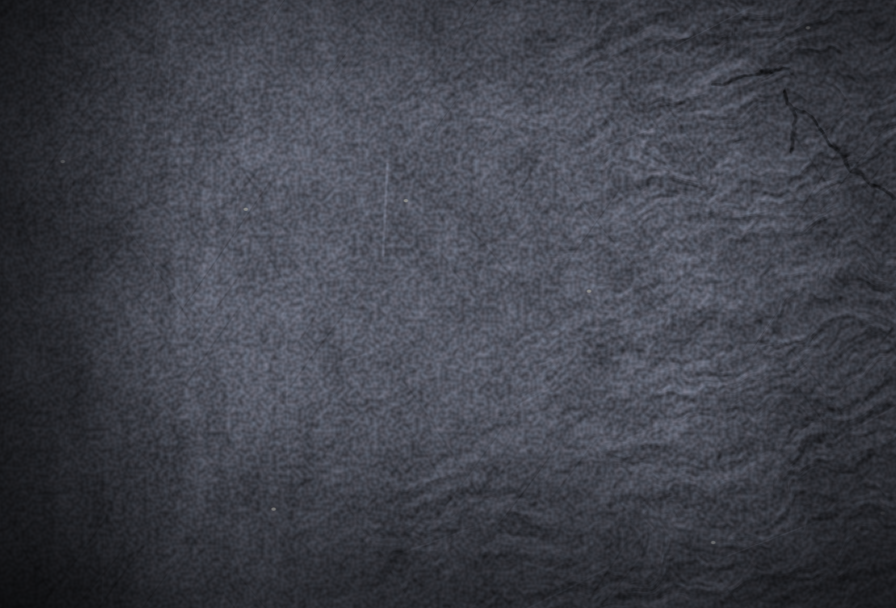
A Shadertoy shader for this texture:

```glsl
float hash(vec2 p) {
    p = fract(p * vec2(0.1031, 0.1137));
    p += dot(p, p.yx + 33.33);
    return fract((p.x + p.y) * p.x * 7.13);
}

vec2 gradientAt(vec2 cell) {
    float angle = 6.2832 * hash(cell + 71.0);
    return vec2(cos(angle), sin(angle));
}

float noise(vec2 p) {
    vec2 i = floor(p), f = p - i;
    vec2 u = f * f * f * (f * (f * 6.0 - 15.0) + 10.0);
    vec2 e = vec2(1, 0);
    float low = mix(dot(gradientAt(i), f), dot(gradientAt(i + e), f - e), u.x);
    float high = mix(dot(gradientAt(i + e.yx), f - e.yx), dot(gradientAt(i + 1.0), f - 1.0), u.x);
    return 1.4 * mix(low, high, u.y);
}

float fbm(vec2 p) {
    float sum = 0.0, amp = 0.5;
    for (int i = 0; i < 4; i++) {
        sum += amp * noise(p);
        p = mat2(1.6, 1.2, -1.2, 1.6) * p + 17.3;
        amp *= 0.5;
    }
    return sum;
}

vec2 turn(vec2 p, float angle) {
    float c = cos(angle), s = sin(angle);
    return vec2(c * p.x + s * p.y, c * p.y - s * p.x);
}

// Flaky layers with sharp creases, stretched along a slight rise
float slateHeight(vec2 p) {
    vec2 q = turn(p, 0.25) * vec2(4.5, 11.0);
    q += 0.9 * vec2(fbm(p * 5.0), fbm(p * 6.0 + 40.0));
    float sum = 0.0, amp = 0.5;
    for (int i = 0; i < 4; i++) {
        sum -= amp * abs(noise(q));
        q = turn(q, 0.3) * 2.0 + 9.1;
        amp *= 0.55;
    }
    return sum;
}

// Thin, broken lines running along the given angle
float scratches(vec2 p, float angle, float density) {
    vec2 q = turn(p, angle);
    float line = abs(noise(vec2(q.x * 1.3, q.y * density) + density));
    float broken = smoothstep(0.0, 0.5, noise(q * vec2(4.0, 9.0) + 31.0));
    return broken * (1.0 - smoothstep(0.0, 0.0035 * density, line));
}

float segment(vec2 p, vec2 a, vec2 b) {
    vec2 d = b - a;
    return length(p - a - d * clamp(dot(p - a, d) / dot(d, d), 0.0, 1.0));
}

void mainImage(out vec4 fragColor, in vec2 fragCoord) {
    vec2 uv = fragCoord / iResolution.xy;
    vec2 p = fragCoord / iResolution.y;

    // Uneven vignette, darkest on the left and below
    vec2 edge = uv + 0.06 * vec2(fbm(p * 4.0), fbm(p * 4.0 + 8.0));
    float tone = 0.345;
    tone *= mix(0.33, 1.0, smoothstep(-0.04, 0.29, edge.x));
    tone *= mix(0.62, 1.0, smoothstep(0.0, 0.27, 1.0 - edge.x));
    tone *= mix(0.45, 1.0, smoothstep(-0.06, 0.4, edge.y));
    tone *= mix(0.7, 1.0, smoothstep(-0.02, 0.25, 1.0 - edge.y));

    // Clouds and vertical streaks
    float shade = 1.0 + 0.16 * fbm(p * 3.0 + 5.0) + 0.2 * fbm(p * 13.0);
    float leftSide = 1.0 - smoothstep(0.35, 0.6, uv.x);
    shade += 0.14 * leftSide * fbm(turn(p, 0.06) * vec2(28.0, 4.0));

    // Relief on the right and lower parts, lit from above
    float rough = max(smoothstep(0.5, 0.9, edge.x + 0.2 * abs(uv.y - 0.5)),
                      0.75 * smoothstep(0.38, 0.08, edge.y) * smoothstep(0.2, 0.6, uv.x));
    float slope = slateHeight(p) - slateHeight(p + vec2(-0.002, 0.006));
    shade += (0.25 + 1.6 * rough) * clamp(slope, -0.16, 0.16);

    // Fine scratches, dark diagonals and pale veins
    shade -= 0.13 * scratches(p, 0.95, 22.0);
    shade -= 0.09 * scratches(p + 3.0, 2.2, 17.0);
    shade += 0.12 * scratches(p + 7.0, 0.4, 13.0) * (0.5 + rough);
    shade += 0.09 * leftSide * scratches(p + 5.0, 1.5, 20.0);
    float vein = segment(p, vec2(0.63, 0.58), vec2(0.637, 0.73));
    shade += 0.25 * (1.0 - smoothstep(0.0, 0.004, vein));

    // Cracks in the upper right
    vec2 w = p + 0.03 * vec2(fbm(p * 14.0), fbm(p * 14.0 + 20.0));
    float crack = min(segment(w, vec2(1.29, 0.85), vec2(1.46, 0.67)),
                      segment(w, vec2(1.18, 0.87), vec2(1.31, 0.88)));
    crack = min(crack, segment(w, vec2(1.3, 0.84), vec2(1.31, 0.75)));
    shade -= 0.4 * (1.0 - smoothstep(0.001, 0.006, crack));

    // Stone grain with a faint colour shift
    float grain = 0.25 * noise(p * 145.0) + 0.16 * noise(turn(p, 0.5) * vec2(60.0, 95.0));
    float tint = noise(p * 90.0 + 60.0);
    vec3 slate = vec3(0.955, 0.99, 1.125) + 0.035 * tint * vec3(1.0, -0.3, -0.7);
    vec3 color = tone * (shade + grain) * slate;

    // Sparse pale specks
    vec2 cell = floor(p * 16.0);
    vec2 center = 0.2 + 0.6 * vec2(hash(cell + 3.0), hash(cell + 11.0));
    float dist = length((fract(p * 16.0) - center) * vec2(0.8, 1.1));
    float speck = step(0.975, hash(cell + 50.0)) * (1.0 - smoothstep(0.02, 0.07, dist));
    color = mix(color, vec3(0.62, 0.62, 0.6), 0.8 * speck * smoothstep(0.1, 0.3, tone));

    fragColor = vec4(clamp(color, 0.0, 1.0), 1.0);
}
```
